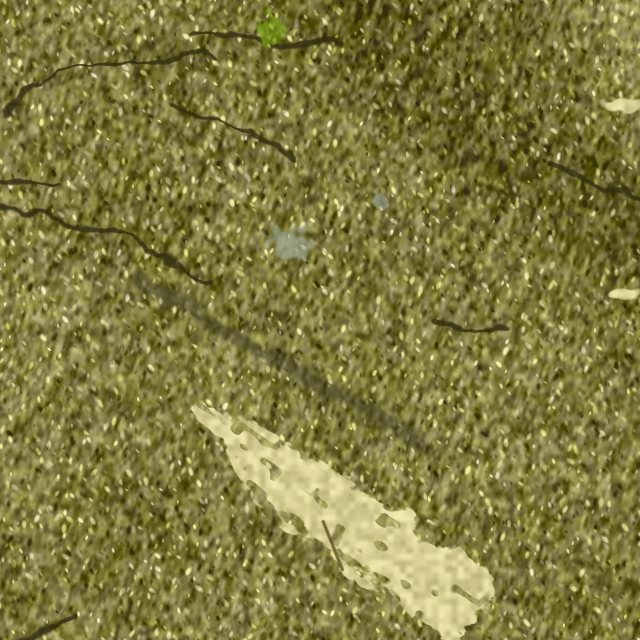
Reproduce this texture procedurally as a Shadertoy shader.

```glsl
// Weathered olive asphalt: gritty upright grains, wandering cracks, a dark
// diagonal stain and a worn strip of cream paint. Layered value noise and
// hashed grains give the surface; warped segment distances give the marks.

float hash(vec2 p) {
    vec3 q = fract(vec3(p.xyx) * 0.1031);
    q += dot(q, q.yzx + 33.33);
    return fract((q.x + q.y) * q.z);
}

float noise(vec2 p) {
    vec2 i = floor(p), f = fract(p);
    f = f * f * (3.0 - 2.0 * f);
    return mix(mix(hash(i), hash(i + vec2(1, 0)), f.x),
               mix(hash(i + vec2(0, 1)), hash(i + vec2(1, 1)), f.x), f.y);
}

float fbm(vec2 p) {
    float sum = 0.0, amp = 0.5;
    for (int i = 0; i < 4; i++) {
        sum += amp * noise(p);
        p = mat2(1.6, 1.2, -1.2, 1.6) * p + 7.3;
        amp *= 0.5;
    }
    return sum / 0.9375;
}

mat2 rotate(float a) {
    return mat2(cos(a), sin(a), -sin(a), cos(a));
}

float segment(vec2 p, vec2 a, vec2 b) {
    vec2 ab = b - a;
    return length(p - a - ab * clamp(dot(p - a, ab) / dot(ab, ab), 0.0, 1.0));
}

// Scattered oval grains, one per cell: x is brightness, y is tint
vec2 grains(vec2 p, float seed) {
    vec2 cell = floor(p), result = vec2(0);
    for (int y = -1; y <= 1; y++)
    for (int x = -1; x <= 1; x++) {
        vec2 id = cell + vec2(x, y);
        vec2 key = id + seed;
        vec2 centre = id + vec2(hash(key), hash(key + 41.7));
        float size = mix(0.22, 0.55, hash(key + 13.1));
        vec2 q = rotate(mix(-1.0, 0.6, hash(key + 87.3))) * (p - centre);
        float mask = 1.0 - smoothstep(0.35, 1.1, length(q * vec2(1.7, 0.9)) / size);
        float bright = mask * pow(hash(key + 59.9), 2.0);
        if (bright > result.x) result = vec2(bright, hash(key + 23.5) - 0.5);
    }
    return result;
}

float cracks(vec2 p) {
    const vec4 lines[10] = vec4[10](
        vec4(0.00, 0.83, 0.10, 0.89), vec4(0.10, 0.89, 0.34, 0.91),
        vec4(0.31, 0.94, 0.54, 0.935), vec4(0.27, 0.83, 0.46, 0.76),
        vec4(0.00, 0.67, 0.16, 0.64), vec4(0.16, 0.64, 0.32, 0.57),
        vec4(0.68, 0.50, 0.79, 0.49), vec4(0.87, 0.74, 1.00, 0.69),
        vec4(0.00, 0.71, 0.09, 0.71), vec4(0.03, 0.00, 0.12, 0.04));
    vec2 q = p + 0.045 * (vec2(fbm(p * 16.0), fbm(p * 16.0 + 31.0)) - 0.5);
    float d = 1.0;
    for (int i = 0; i < 10; i++) d = min(d, segment(q, lines[i].xy, lines[i].zw));
    float width = 0.001 + 0.005 * noise(p * 28.0);
    return 1.0 - smoothstep(width * 0.4, width + 0.002, d);
}

// Worn strip along a falling diagonal, ragged and pitted
float paintStrip(vec2 p) {
    vec2 q = p - vec2(0.31, 0.355);
    float along = dot(q, vec2(0.811, -0.585)) / 0.53;
    float across = abs(dot(q, vec2(0.585, 0.811)));
    float halfWidth = mix(0.014, 0.058, smoothstep(0.0, 0.45, along));
    vec2 r = rotate(0.62) * p;
    float d = max(across - halfWidth, 0.53 * (abs(along - 0.5) - 0.5));
    d += 0.07 * (fbm(r * vec2(22.0, 40.0)) - 0.5);
    float pits = smoothstep(0.70, 0.80, noise(r * vec2(45.0, 75.0)));
    return (1.0 - smoothstep(-0.004, 0.003, d)) * (1.0 - 0.75 * pits);
}

float blob(vec2 p, vec2 centre, vec2 radius) {
    float d = length((p - centre) / radius) + 0.9 * (noise(p * 65.0) - 0.5);
    return 1.0 - smoothstep(0.75, 1.1, d);
}

void mainImage(out vec4 fragColor, in vec2 fragCoord) {
    vec2 p = fragCoord / iResolution.y;

    // Broad light and shade, with a shadowed band at the upper right
    float shadow = segment(p, vec2(0.60, 0.93), vec2(1.02, 0.62));
    float tone = 0.485 + 0.13 * (fbm(p * 5.0) - 0.5);
    tone -= 0.11 * exp(-shadow * shadow / 0.014);
    tone += 0.07 * smoothstep(0.25, 0.0, length(p - vec2(1.0, 1.02)));

    // Grit: stretched noise, bright chips and the dark gaps beside them
    vec2 g = rotate(0.25) * p;
    tone += 0.30 * (noise(g * vec2(120.0, 70.0)) - 0.5);
    tone += 0.24 * (noise(g * vec2(190.0, 120.0) + 9.0) - 0.5);
    vec2 chip = grains(p * 66.0, 5.0);
    vec2 gap = grains((p + vec2(0.004, 0.006)) * 66.0, 71.0);
    tone += 0.42 * chip.x - 0.20 * gap.x;
    tone = clamp(tone, 0.2, 0.95);
    float tint = 0.5 * (noise(p * 75.0 + 50.0) - 0.5) + chip.x * chip.y;
    vec3 color = vec3(tone, tone - 0.02, max(0.92 * tone - 0.215, 0.05));
    color += tint * vec3(0.03, -0.01, 0.22);

    // Soft stain and sharp cracks
    vec2 w = p + 0.03 * (vec2(fbm(p * 14.0), fbm(p * 14.0 + 5.0)) - 0.5);
    float stain = 1.0 - smoothstep(0.004, 0.018, segment(w, vec2(0.22, 0.56), vec2(0.66, 0.31)));
    color = mix(color, vec3(0.33, 0.31, 0.17) + 0.3 * (tone - 0.5), 0.75 * stain);
    color = mix(color, vec3(0.19, 0.17, 0.06), 0.82 * cracks(p));

    // Pale stones and a small green tuft
    float stones = max(blob(p, vec2(0.455, 0.62), vec2(0.030, 0.026)),
                       blob(p, vec2(0.595, 0.687), vec2(0.013)));
    color = mix(color, vec3(0.60, 0.63, 0.54) + 0.3 * (tone - 0.5), 0.8 * stones);
    float tuft = blob(p, vec2(0.425, 0.955), vec2(0.020, 0.030));
    color = mix(color, vec3(0.47, 0.60, 0.10) + 0.5 * (tone - 0.5), 0.75 * tuft);

    // Cream paint, its loose flakes and a thin dark twig
    float paint = max(paintStrip(p), blob(p, vec2(0.97, 0.835), vec2(0.035, 0.012)));
    paint = max(paint, blob(p, vec2(0.98, 0.54), vec2(0.022, 0.010)));
    vec3 cream = vec3(0.86, 0.83, 0.60) + 0.22 * (noise(p * 100.0) - 0.5);
    color = mix(color, cream, 0.95 * paint);
    float twig = segment(p, vec2(0.505, 0.185), vec2(0.535, 0.11));
    color = mix(color, vec3(0.36, 0.32, 0.12), 0.8 * (1.0 - smoothstep(0.001, 0.004, twig)));

    fragColor = vec4(clamp(color, 0.0, 1.0), 1.0);
}
```
